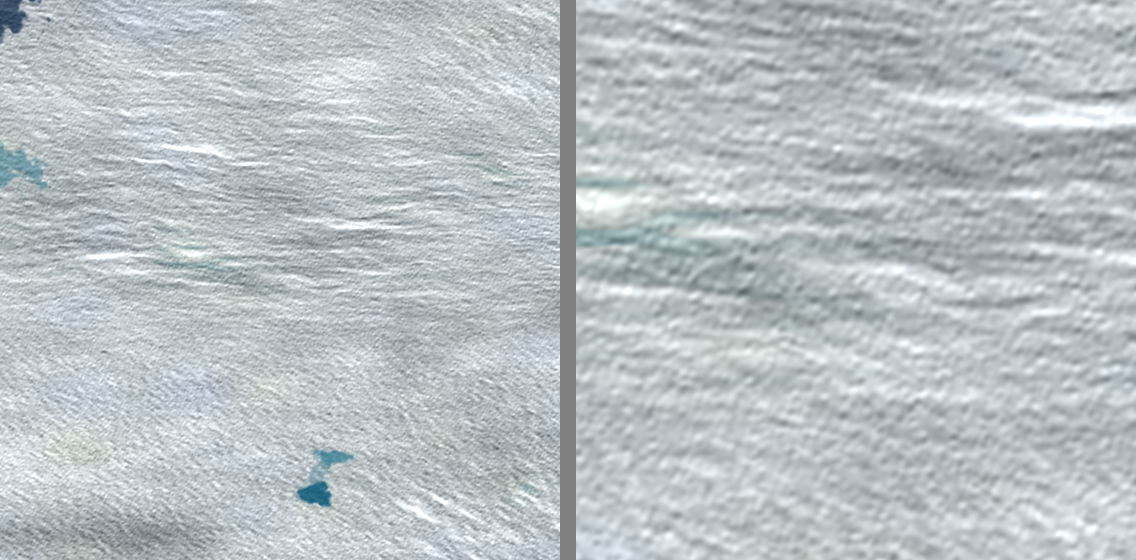
Left, the full canvas; right, a detail of the centre.
This texture is drawn by a Shadertoy shader. Its source:

```glsl
// Aerial view of a crevassed glacier with wind-grained snow and small teal melt ponds.

vec3 hash3(vec2 cell) {
    vec3 p = fract(cell.xyx * vec3(0.1031, 0.1030, 0.0973));
    p += dot(p, p.yxz + 33.33);
    return fract((p.xxy + p.yzz) * p.zyx);
}

// Cellular noise: one soft signed bump per cell, scaled to unit deviation.
float bumps(vec2 p) {
    vec2 cell = floor(p);
    float sum = 0.0;
    for (int j = -1; j <= 1; j++)
    for (int i = -1; i <= 1; i++) {
        vec2 id = cell + vec2(i, j);
        vec3 rnd = hash3(id);
        vec2 d = p - id - rnd.xy;
        float k = max(0.0, 1.0 - dot(d, d));
        sum += (rnd.z * 2.0 - 1.0) * k * k * k;
    }
    return sum * 2.58;
}

// Bumps lit from one side, so that each ridge has a bright and a dark flank.
float relief(vec2 p, vec2 light) {
    return bumps(p + light) - bumps(p - light);
}

vec2 turn(vec2 p, float angle) {
    float c = cos(angle), s = sin(angle);
    return vec2(p.x * c + p.y * s, p.y * c - p.x * s);
}

float spot(vec2 p, vec2 centre, vec2 radius) {
    vec2 d = (p - centre) / radius;
    return exp(-dot(d, d));
}

// Long streaks along x; the square term favours thin white crests.
float crevasses(vec2 p, vec2 density) {
    vec2 light = vec2(0.05, 0.34);
    float r = 0.78 * relief(p * density, light)
            + 0.55 * relief(p * density * vec2(2.3, 1.7) + 17.0, light);
    return r + 0.22 * (r * r - 0.9);
}

float pond(vec2 p, vec2 centre, vec2 radius, float rough) {
    float d = length((p - centre) / radius) + rough;
    return 1.0 - smoothstep(0.7, 1.2, d);
}

// Broad light and dark regions of the snow.
float regions(vec2 p) {
    float t = 0.06 * spot(p, vec2(0.12, 0.83), vec2(0.18, 0.06));
    t += 0.06 * spot(p, vec2(0.60, 0.88), vec2(0.22, 0.05));
    t += 0.06 * spot(p, vec2(0.15, 0.20), vec2(0.30, 0.12));
    t -= 0.05 * spot(p, vec2(0.38, 0.65), vec2(0.45, 0.08));
    t -= 0.17 * spot(p, vec2(0.18, 0.05), vec2(0.24, 0.04));
    t -= 0.11 * spot(p, vec2(0.98, 0.42), vec2(0.07, 0.04));
    t -= 0.06 * spot(p, vec2(0.72, 0.39), vec2(0.03, 0.07));
    t -= 0.06 * spot(p, vec2(0.90, 0.14), vec2(0.18, 0.10));
    return t;
}

void mainImage(out vec4 fragColor, in vec2 fragCoord) {
    vec2 uv = fragCoord / iResolution.xy;

    // Gentle bends of the flow lines, with small ragged kinks
    vec2 flow = uv;
    flow.y += 0.10 * uv.x * smoothstep(0.35, 0.95, uv.y);
    flow.y += 0.006 * sin(9.0 * uv.x + 5.0 * uv.y) + 0.003 * sin(23.0 * uv.x - 11.0 * uv.y);
    flow.y += 0.0016 * bumps(uv * vec2(26.0, 34.0));
    vec2 slanted = turn(uv, -0.48);

    // Snow tone: regions and mottling
    float mottle = bumps(flow * vec2(4.0, 9.0) + 5.0);
    float patches = bumps(flow * vec2(11.0, 24.0) + 40.0);
    float streaks = bumps(flow * vec2(14.0, 85.0) + 71.0);
    float tone = 0.762 + regions(uv) + 0.024 * mottle + 0.022 * patches + 0.016 * streaks;

    // Fine wind grain, level in the crevassed belt and slanted elsewhere
    float topRight = spot(uv, vec2(0.95, 0.92), vec2(0.25, 0.15));
    float level = smoothstep(0.30, 0.50, uv.y) * (1.0 - topRight);
    float grain = mix(relief(slanted * vec2(75.0, 150.0), vec2(0.1, 0.34)),
                      relief(flow * vec2(60.0, 150.0), vec2(0.1, 0.34)), level);
    float speckle = relief(turn(uv, 0.6) * vec2(200.0, 230.0), vec2(0.1, 0.35));
    tone += 0.038 * grain + 0.034 * speckle;

    // Main crevasse belt and the slanted fields at the right corners
    float belt = spot(uv, vec2(0.38, 0.62), vec2(0.50, 0.17))
               + 0.7 * spot(uv, vec2(0.80, 0.74), vec2(0.28, 0.09))
               + 0.6 * spot(uv, vec2(0.20, 0.93), vec2(0.30, 0.10));
    belt = min(belt, 1.0) * clamp(0.72 + 0.4 * bumps(flow * vec2(5.0, 12.0) + 90.0), 0.1, 1.4);
    float field = spot(uv, vec2(0.88, 0.09), vec2(0.22, 0.11)) + 0.6 * topRight;
    field *= clamp(0.7 + 0.4 * patches, 0.1, 1.3);
    float cracks = belt * crevasses(flow, vec2(8.0, 62.0))
                 + 0.7 * field * crevasses(slanted, vec2(16.0, 65.0));
    tone += 0.105 * cracks;

    // Cool grey ramp, warmer in places, teal in deep or wet ice
    float hue = bumps(flow * vec2(7.0, 13.0) + 130.0);
    vec3 color = vec3(tone) + vec3(-0.026, 0.006, 0.022) + vec3(0.003, 0.003, -0.009) * hue;
    float wet = clamp(0.6 * hue - 0.2, 0.0, 1.0) * clamp(belt + field, 0.0, 1.0);
    color += vec3(-0.07, 0.0, 0.015) * wet * smoothstep(0.1, -1.0, cracks);

    // Melt ponds, their thin channel, and dark ice at the left edge
    float rough = 0.16 * bumps(uv * 42.0) + 0.08 * bumps(uv * 110.0);
    vec3 shallowTeal = vec3(0.29, 0.53, 0.60);
    vec3 deepTeal = vec3(0.12, 0.39, 0.50);
    vec3 navyIce = vec3(0.16, 0.25, 0.37);
    vec3 ripple = vec3(0.35 * (tone - 0.76));
    float channel = pond(turn(uv - vec2(0.567, 0.158), 1.0), vec2(0.0), vec2(0.045, 0.011), 2.0 * rough);
    float upper = pond(uv, vec2(0.597, 0.184), vec2(0.032, 0.014), rough);
    float lower = pond(turn(uv - vec2(0.556, 0.117), -0.35), vec2(0.0), vec2(0.032, 0.019), rough);
    float edgePool = pond(uv, vec2(0.025, 0.698), vec2(0.055, 0.026), 2.2 * rough);
    float corner = pond(uv, vec2(0.0, 0.99), vec2(0.055, 0.055), 1.5 * rough);
    color = mix(color, shallowTeal + ripple, 0.40 * channel);
    color = mix(color, shallowTeal + ripple, 0.60 * edgePool);
    color = mix(color, shallowTeal + ripple, 0.92 * upper);
    color = mix(color, deepTeal + ripple, 0.95 * lower);
    color = mix(color, navyIce + ripple, 0.85 * corner);

    fragColor = vec4(clamp(color, 0.0, 1.0), 1.0);
}
```
